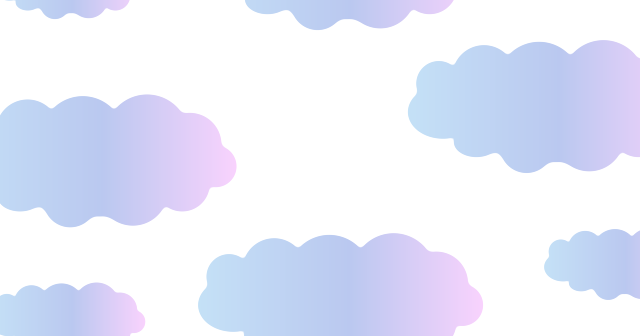
Reproduce this background procedurally as a WebGL 2 fragment shader.

```glsl
#version 300 es
precision highp float;
// Draws scalloped pastel clouds, blue fading to pink, scattered on white.

#define CANVAS_HEIGHT 402.0
#define CLOUD_WIDTH 341.0
#define LOBE_BLEND 6.0
#define MID_STOP 0.53
#define SKY_COLOR vec3(1.0)
#define LEFT_COLOR vec3(0.770, 0.882, 0.966)
#define MID_COLOR vec3(0.730, 0.785, 0.940)
#define RIGHT_COLOR vec3(0.975, 0.825, 0.992)

uniform vec2 u_resolution;
out vec4 fragColor;

// Each cloud: left edge, top edge (measured downwards), scale
const int CLOUD_COUNT = 7;
const vec3 CLOUDS[CLOUD_COUNT] = vec3[CLOUD_COUNT](
    vec3(-58.0, 113.0, 1.0),
    vec3(237.0, 279.0, 1.0),
    vec3(488.0, 48.0, 1.0),
    vec3(238.0, -123.0, 1.0),
    vec3(-12.0, 338.0, 0.545),
    vec3(651.0, 273.0, 0.54),
    vec3(-11.0, -63.0, 0.54)
);

// Each lobe: centre and radii, clockwise from the left end
const int LOBE_COUNT = 11;
const vec4 LOBES[LOBE_COUNT] = vec4[LOBE_COUNT](
    vec4(42.0, 86.0, 42.0, 32.0),
    vec4(37.0, 52.0, 27.0, 27.0),
    vec4(91.0, 44.0, 38.0, 38.0),
    vec4(157.0, 52.0, 50.0, 50.0),
    vec4(234.0, 50.0, 50.0, 50.0),
    vec4(285.0, 60.0, 38.0, 38.0),
    vec4(316.0, 86.0, 25.0, 25.0),
    vec4(276.0, 107.0, 33.0, 33.0),
    vec4(217.0, 115.0, 42.0, 42.0),
    vec4(142.0, 127.0, 32.0, 32.0),
    vec4(82.0, 122.0, 27.0, 18.0)
);
const vec4 BODY = vec4(175.0, 84.0, 120.0, 62.0);

// Approximate signed distance to an ellipse
float ellipseDistance(vec2 p, vec4 ellipse) {
    vec2 q = (p - ellipse.xy) / ellipse.zw;
    float reach = length(q);
    return reach * (reach - 1.0) / max(length(q / ellipse.zw), 1e-4);
}

float smoothUnion(float a, float b, float k) {
    float h = max(k - abs(a - b), 0.0) / k;
    return min(a, b) - h * h * k * 0.25;
}

float cloudDistance(vec2 p) {
    float d = ellipseDistance(p, BODY);
    for (int i = 0; i < LOBE_COUNT; i++) {
        d = smoothUnion(d, ellipseDistance(p, LOBES[i]), LOBE_BLEND);
    }
    return d;
}

// Three-stop horizontal gradient across one cloud
vec3 cloudColor(float t) {
    vec3 leftHalf = mix(LEFT_COLOR, MID_COLOR, clamp(t / MID_STOP, 0.0, 1.0));
    float toRight = clamp((t - MID_STOP) / (1.0 - MID_STOP), 0.0, 1.0);
    return mix(leftHalf, RIGHT_COLOR, toRight);
}

void main() {
    float pixel = CANVAS_HEIGHT / u_resolution.y;
    vec2 p = gl_FragCoord.xy * pixel;
    p.y = CANVAS_HEIGHT - p.y;

    vec3 color = SKY_COLOR;
    for (int i = 0; i < CLOUD_COUNT; i++) {
        vec3 cloud = CLOUDS[i];
        vec2 local = (p - cloud.xy) / cloud.z;
        float d = cloudDistance(local) * cloud.z;
        float cover = 1.0 - smoothstep(-0.6 * pixel, 0.6 * pixel, d);
        color = mix(color, cloudColor(local.x / CLOUD_WIDTH), cover);
    }
    fragColor = vec4(color, 1.0);
}
```
